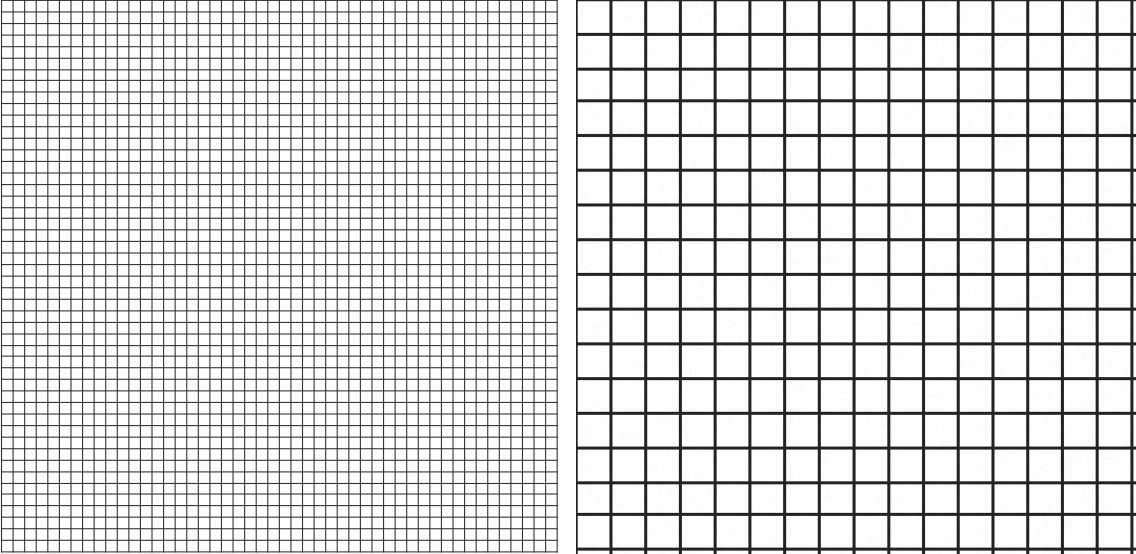
Left, the full canvas; right, a detail of the centre.
Write a Shadertoy shader that draws this pattern.

```glsl
// Square-ruled sheet: 48 by 48 cells in thin near-black lines on white paper.
// Columns are even; rows come in four bands of twelve, each with one slightly
// shorter row. Lines use exact box coverage, so they stay smooth at any size.

#define COLUMNS 48.0
#define BANDS 4.0               // groups of rows from top to bottom
#define ROWS_PER_BAND 12.0
#define SHORT_ROW 6.0           // index of the shorter row in a band
#define SHORTFALL 0.09          // part of its height that row lacks
#define GRID_X vec2(0.0027, 0.9950)  // left and right line, of the width
#define GRID_Y vec2(0.0007, 0.9962)  // top and bottom line, of the height
#define LINE_WIDTH 0.0018       // of the canvas width
#define SOFTNESS 1.1            // filter width, in output samples
#define INK vec3(0.135)
#define PAPER vec3(0.994)
#define GRAIN 0.010

float hash(vec2 p) {
    vec3 q = fract(p.xyx * 0.1031);
    q += dot(q, q.yzx + 33.33);
    return fract((q.x + q.y) * q.z);
}

// Share of a filter window covered by a bar whose centre lies at a distance.
float barCoverage(float dist, float width, float window) {
    float overlap = 0.5 * (width + window) - abs(dist);
    return clamp(overlap, 0.0, min(width, window)) / window;
}

// Distance to the nearest whole number.
float toNearest(float x) {
    return abs(x - floor(x + 0.5));
}

// Distance to the nearest column line, as a part of the width.
float columnDistance(float x) {
    float span = GRID_X.y - GRID_X.x;
    return toNearest((x - GRID_X.x) / span * COLUMNS) * span / COLUMNS;
}

// Distance to the nearest row line, as a part of the height.
float rowDistance(float y) {
    float span = GRID_Y.y - GRID_Y.x;
    float bandLength = ROWS_PER_BAND - SHORTFALL;
    float row = fract((y - GRID_Y.x) / span * BANDS) * bandLength;
    // Skip the missing part at the middle of the short row.
    row += SHORTFALL * step(SHORT_ROW + 0.5 * (1.0 - SHORTFALL), row);
    return toNearest(row) * span / (BANDS * bandLength);
}

void mainImage(out vec4 fragColor, in vec2 fragCoord) {
    vec2 uv = fragCoord / iResolution.xy;
    uv.y = 1.0 - uv.y;  // rows count from the top

    // All lengths below are in canvas widths.
    float aspect = iResolution.y / iResolution.x;
    float window = SOFTNESS / iResolution.x;

    float columns = barCoverage(columnDistance(uv.x), LINE_WIDTH, window);
    float rows = barCoverage(rowDistance(uv.y) * aspect, LINE_WIDTH, window);

    // End the lines at the outer frame.
    float midX = 0.5 * (GRID_X.x + GRID_X.y);
    float midY = 0.5 * (GRID_Y.x + GRID_Y.y);
    rows *= barCoverage(uv.x - midX, GRID_X.y - GRID_X.x + LINE_WIDTH, window);
    columns *= barCoverage((uv.y - midY) * aspect,
                           (GRID_Y.y - GRID_Y.x) * aspect + LINE_WIDTH, window);

    // Ink over paper with a faint grain.
    float ink = 1.0 - (1.0 - columns) * (1.0 - rows);
    vec3 color = mix(PAPER, INK, ink);
    color += GRAIN * (hash(floor(uv * vec2(1.0, aspect) * 512.0)) - 0.5);

    fragColor = vec4(clamp(color, 0.0, 1.0), 1.0);
}
```
